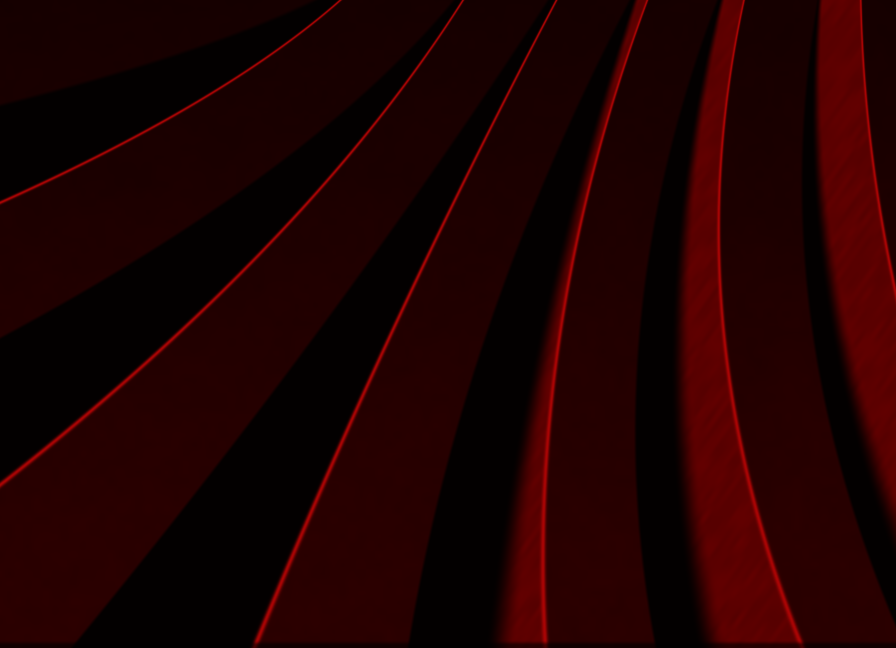
Reproduce this background procedurally as a WebGL 1 fragment shader.

```glsl
precision highp float;

uniform vec2 u_resolution;

#define ASPECT 1.3813
#define BLACK vec3(0.012, 0.0, 0.0)
#define CLOTH_TOP vec3(0.078, 0.0, 0.0)
#define CLOTH_BOTTOM vec3(0.165, 0.0, 0.0)
#define GLOW vec3(0.36, 0.0, 0.0)
#define RIM vec3(0.66, 0.015, 0.015)
#define RIM_WIDTH_TOP 0.0016
#define RIM_WIDTH_BOTTOM 0.0042
#define SHADE_SOFTNESS 0.002
#define GRAIN 0.07

float hash(vec2 p) {
  vec3 q = fract(p.xyx * 0.1031);
  q += dot(q, q.yzx + 33.33);
  return fract((q.x + q.y) * q.z);
}

float noise(vec2 p) {
  vec2 cell = floor(p);
  vec2 f = fract(p);
  f = f * f * (3.0 - 2.0 * f);
  return mix(mix(hash(cell), hash(cell + vec2(1.0, 0.0)), f.x),
             mix(hash(cell + vec2(0.0, 1.0)), hash(cell + 1.0), f.x), f.y);
}

// Signed distance to x = a + b*y + c*y*y, positive on the right
float curveDistance(vec2 p, vec3 k) {
  float x = k.x + p.y * (k.y + p.y * k.z);
  float slope = k.y + 2.0 * k.z * p.y;
  return (p.x - x) / sqrt(1.0 + slope * slope);
}

float cover(float d, float softness) {
  return smoothstep(-softness, softness, d);
}

// One pleat: lit strip, cloth right of the crest, shadow, bright rim
vec3 pleat(vec3 color, vec2 p, vec3 cloth, vec3 strip, vec3 crest, vec3 shade) {
  float pixel = 0.75 / u_resolution.y;
  float crestDist = curveDistance(p, crest);
  float stripDist = curveDistance(p, strip);
  float shadeDist = curveDistance(p, shade);

  float softness = mix(0.008, 0.045, p.y);
  float streaks = noise(vec2(p.x + p.y * 0.7, p.y - p.x * 0.7) * vec2(110.0, 25.0));
  vec3 lit = GLOW * (1.0 + 2.0 * GRAIN * (streaks - 0.5));
  color = mix(color, lit, smoothstep(-0.1 * softness, softness, stripDist));
  color = mix(color, cloth, cover(crestDist, pixel));
  color = mix(color, BLACK, cover(shadeDist, pixel + SHADE_SOFTNESS));

  float width = max(mix(RIM_WIDTH_TOP, RIM_WIDTH_BOTTOM, p.y), pixel * 0.75);
  float r = crestDist / width;
  return mix(color, RIM, exp(-r * r));
}

void main() {
  // Height units, y running downward from the top edge
  vec2 uv = gl_FragCoord.xy / u_resolution;
  vec2 p = vec2(uv.x * ASPECT, 1.0 - uv.y);

  // Cloth brightens downward with slight mottling
  vec3 cloth = mix(CLOTH_TOP, CLOTH_BOTTOM, smoothstep(-0.2, 1.0, p.y));
  cloth *= 1.0 + GRAIN * (noise(p * 18.0) + noise(p * 70.0) - 1.0);

  // Upper left cloth and its shadow
  float firstShade = curveDistance(p, vec3(0.486, -2.05, -5.8));
  vec3 color = mix(cloth, BLACK, cover(firstShade, 0.004));

  // Narrow pleats, where the strip starts at the crest
  vec3 crest = vec3(0.525, -1.13, -1.75);
  color = pleat(color, p, cloth, crest, crest, vec3(0.70, -0.82, -1.0));
  crest = vec3(0.714, -0.632, -0.43);
  color = pleat(color, p, cloth, crest, crest, vec3(0.845, -0.65, -0.085));
  crest = vec3(0.858, -0.526, 0.06);
  color = pleat(color, p, cloth, crest, crest, vec3(0.971, -0.522, 0.18));

  // Wide pleats with a lit strip left of the crest
  color = pleat(color, p, cloth, vec3(0.977, -0.335, 0.11),
                vec3(0.998, -0.372, 0.215), vec3(1.106, -0.38, 0.285));
  color = pleat(color, p, cloth, vec3(1.110, -0.256, 0.225),
                vec3(1.147, -0.22, 0.31), vec3(1.261, -0.175, 0.31));
  color = pleat(color, p, cloth, vec3(1.261, -0.093, 0.27),
                vec3(1.327, 0.02, 0.22), vec3(1.6, 0.0, 0.2));

  // Dark hem along the bottom
  color *= 1.0 - 0.6 * smoothstep(0.988, 0.996, p.y);
  gl_FragColor = vec4(color, 1.0);
}
```
